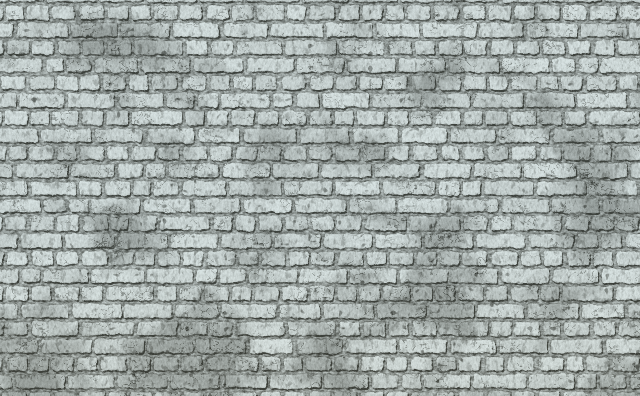
Reproduce this texture procedurally as a Shadertoy shader.

```glsl
const float ROWS = 22.55;       // courses over the canvas height
const float TOP_OFFSET = 0.21;  // part of a course cut off at the top
const float STRETCHER = 2.9;    // long brick pitch, in course heights
const vec2 SHADOW_SHIFT = vec2(0.06, 0.10);
const vec3 SOOT = vec3(0.24, 0.258, 0.24);
const vec3 PAINT = vec3(0.82, 0.862, 0.86);

float hash(vec2 p) {
    return fract(sin(dot(p, vec2(127.1, 311.7))) * 43758.55);
}

vec2 gradientAt(vec2 p) {
    float angle = 6.2832 * hash(p);
    return vec2(cos(angle), sin(angle));
}

float gradientNoise(vec2 p) {
    vec2 i = floor(p), f = fract(p);
    vec2 u = f * f * f * (f * (f * 6.0 - 15.0) + 10.0);
    vec2 e = vec2(1.0, 0.0);
    float a = dot(gradientAt(i), f);
    float b = dot(gradientAt(i + e.xy), f - e.xy);
    float c = dot(gradientAt(i + e.yx), f - e.yx);
    float d = dot(gradientAt(i + e.xx), f - e.xx);
    return 1.4 * mix(mix(a, b, u.x), mix(c, d, u.x), u.y);
}

float fbm(vec2 p, int octaves) {
    float sum = 0.0, amplitude = 0.5;
    for (int i = 0; i < octaves; i++) {
        sum += amplitude * gradientNoise(p);
        p = mat2(1.6, 1.2, -1.2, 1.6) * p + 17.3;
        amplitude *= 0.55;
    }
    return sum;
}

float roundBox(vec2 p, vec2 halfSize, float radius) {
    vec2 q = abs(p) - halfSize + radius;
    return length(max(q, 0.0)) + min(max(q.x, q.y), 0.0) - radius;
}

// Chance that a long brick is replaced by two short ones
float splitChance(float row) {
    if (mod(row, 2.0) > 0.5) return 0.06;
    return abs(mod(row, 8.0) - 2.0) < 0.5 ? 0.6 : 0.92;
}

// Returns signed distance to the brick edge and the brick's id
vec3 brickAt(vec2 p) {
    vec2 q = p + 0.07 * vec2(gradientNoise(p * 1.3), gradientNoise(p * 1.3 + 31.0));
    float row = floor(q.y);
    float x = q.x / STRETCHER - 0.25 * row - 0.03 - 0.08 * hash(vec2(row, 4.0));
    x += 0.12 * gradientNoise(vec2(x * 1.3, row * 7.3 + 0.5));
    float cell = floor(x);
    float count = hash(vec2(cell, row)) < splitChance(row) ? 2.0 : 1.0;
    float part = fract(x) * count;
    vec2 id = vec2(cell * 2.0 + floor(part), row);

    float width = STRETCHER / count;
    vec2 local = vec2((fract(part) - 0.5) * width, fract(q.y) - 0.5);
    vec2 halfSize = vec2(0.5 * width - 0.09, 0.41);
    halfSize -= 0.05 * vec2(hash(id + 3.0), hash(id + 8.0));
    float ragged = 0.11 * fbm(p * 3.2, 3);
    return vec3(roundBox(local, halfSize, 0.13) + ragged, id);
}

float coverage(float d, float softness) {
    return 1.0 - smoothstep(-softness, softness, d);
}

// Thin meandering lines, broken up by a patchy mask
float cracks(vec2 p, float width) {
    float line = 1.0 - smoothstep(0.0, width, abs(fbm(p * vec2(1.3, 1.7), 3)));
    return line * smoothstep(-0.05, 0.3, gradientNoise(p * 0.7 + 50.0));
}

float faceTone(vec2 p, vec2 id, float grime) {
    float tone = 0.95 + 0.10 * (hash(id + 21.0) - 0.5);
    tone -= 0.30 * smoothstep(0.0, 0.5, grime);
    tone -= 0.24 * smoothstep(0.02, 0.42, fbm(p * vec2(3.2, 2.1) + 9.0, 3));
    tone -= 0.36 * cracks(p, 0.055);
    tone -= 0.45 * smoothstep(0.52, 0.75, gradientNoise(p * 2.3 + 70.0));
    return tone + 0.20 * fbm(p * vec2(8.0, 5.0), 3);
}

float mortarTone(vec2 p, float grime) {
    return 0.62 - 0.15 * grime + 0.65 * fbm(p * vec2(3.5, 5.5) + 40.0, 3);
}

void mainImage(out vec4 fragColor, in vec2 fragCoord) {
    // Wall space: one unit per course, y running down
    float pixel = ROWS / iResolution.y;
    vec2 p = vec2(fragCoord.x, iResolution.y - fragCoord.y) * pixel;
    p.y -= TOP_OFFSET;

    vec3 brick = brickAt(p);
    float softness = max(0.6 * pixel, 0.035);
    float face = coverage(brick.x, softness);
    float shifted = coverage(brickAt(p - SHADOW_SHIFT).x, softness);

    // Broad dirt, heavier towards the foot of the wall
    float grime = fbm(p * 0.22 + 5.0, 4) + 0.22 * p.y / ROWS;
    float tone = mix(mortarTone(p, grime), faceTone(p, brick.yz, grime), face);

    // Lit upper edges, cast shadow and recessed outline
    float relief = face - shifted;
    float outline = exp(-pow((brick.x - 0.02) / 0.06, 2.0));
    float depth = 0.75 + 0.5 * gradientNoise(p * 0.9 + 12.0);
    tone += 0.05 * max(relief, 0.0) - 0.48 * depth * max(-relief, 0.0);
    tone -= 0.20 * depth * outline;

    vec3 color = mix(SOOT, PAINT, clamp(tone, 0.0, 1.04));
    color -= vec3(0.0, 0.006, 0.014) * smoothstep(0.5, 1.0, p.y / ROWS);
    fragColor = vec4(color, 1.0);
}
```
